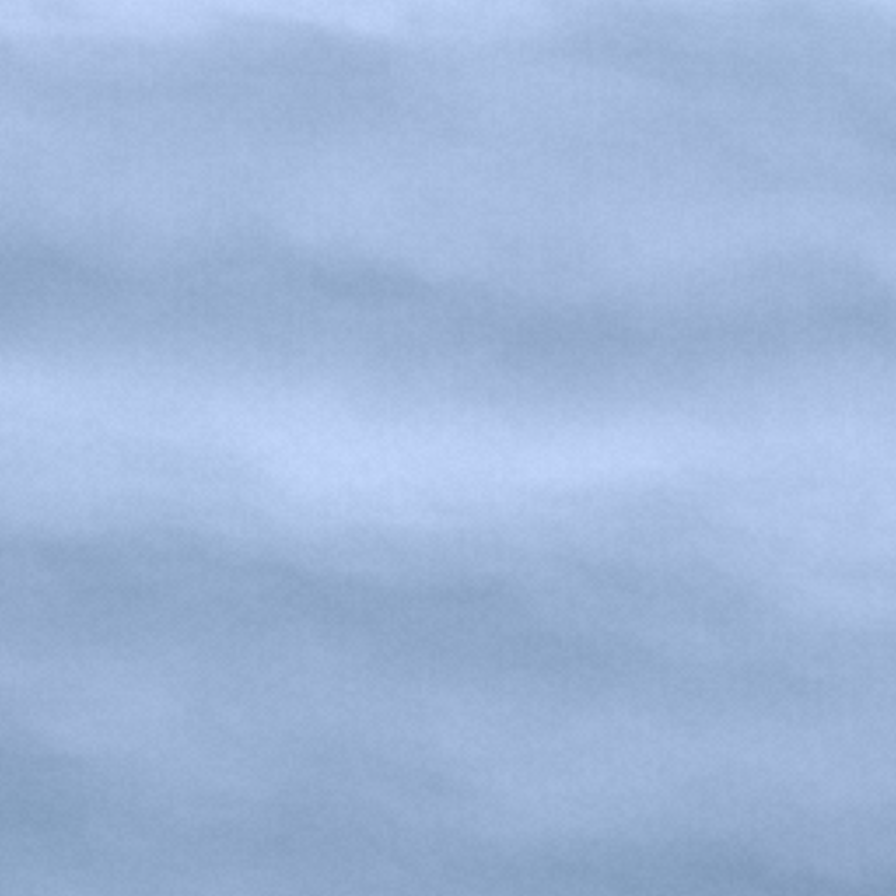
Write a three.js fragment shader that draws this texture.

```glsl
// Soft overcast sky: broad, hazy cloud layers that dip towards the right.
// Gaussian bands, fading in and out sideways, set the light and dark layers;
// warped stretched noise breaks them into wisps under a faint fine grain.

varying vec2 vUv;

const vec3 SHADOW_BLUE = vec3(0.525, 0.625, 0.750);
const vec3 MID_BLUE    = vec3(0.627, 0.717, 0.850);
const vec3 LIGHT_BLUE  = vec3(0.722, 0.805, 0.945);
const vec3 HUE_SHIFT   = vec3(0.016, -0.004, 0.008);

const vec2  WISP_SCALE   = vec2(4.0, 10.0);
const vec2  PATCH_SCALE  = vec2(2.2, 4.2);
const vec2  WARP_SCALE   = vec2(2.3, 3.0);
const vec2  FADE_SCALE   = vec2(2.8, 3.5);
const float WARP_AMOUNT  = 0.15;
const float LAYER_SLOPE  = 0.09;
const float WISP_AMOUNT  = 0.55;
const float PATCH_AMOUNT = 0.55;
const float FADE_AMOUNT  = 1.5;
const float CONTRAST     = 1.08;
const float BRIGHTNESS   = 0.46;
const float GRAIN_SCALE  = 256.0;
const float GRAIN_AMOUNT = 0.024;
const int   OCTAVES      = 6;

float hash(vec2 p) {
  return fract(sin(dot(p, vec2(127.1, 311.7))) * 43758.5453);
}

// Value noise with quintic easing, 0 to 1.
float valueNoise(vec2 p) {
  vec2 cell = floor(p);
  vec2 f = fract(p);
  vec2 ease = f * f * f * (f * (f * 6.0 - 15.0) + 10.0);
  float low  = mix(hash(cell), hash(cell + vec2(1.0, 0.0)), ease.x);
  float high = mix(hash(cell + vec2(0.0, 1.0)), hash(cell + vec2(1.0)), ease.x);
  return mix(low, high, ease.y);
}

// Layered noise centred on zero; each octave is turned a little.
float cloudNoise(vec2 p) {
  const mat2 TURN = mat2(0.94, 0.34, -0.34, 0.94);
  float sum = 0.0;
  float weight = 0.5;
  for (int i = 0; i < OCTAVES; i++) {
    sum += weight * (valueNoise(p) - 0.5);
    p = TURN * p * 2.03 + vec2(17.3, 9.1);
    weight *= 0.47;
  }
  return sum;
}

float band(float height, float centre, float width) {
  float d = (height - centre) / width;
  return exp(-d * d);
}

// Light and dark layers from the ground up; fade thins the dark ones.
float layerTone(float height, float fade) {
  float light = 0.12 * band(height, 0.18, 0.06)
              + 0.36 * band(height, 0.51, 0.095);
  float dark = 0.14 * band(height, 0.03, 0.06)
             + 0.28 * band(height, 0.29, 0.080)
             + 0.38 * band(height, 0.655, 0.060)
             + 0.15 * band(height, 0.86, 0.070);
  return mix(0.29, 0.59, smoothstep(0.05, 0.75, height)) + light - fade * dark;
}

void main() {
  // Bend the layers so that they dip and swell across the sky.
  float warp = cloudNoise(vUv * WARP_SCALE + vec2(3.7, 8.2));
  float height = vUv.y + LAYER_SLOPE * (vUv.x - 0.5) + WARP_AMOUNT * warp;
  float fade = 0.9 + FADE_AMOUNT * cloudNoise(vUv * FADE_SCALE + vec2(12.6, 5.3));

  // Long wisps and broad patches over the layers.
  vec2 drift = vec2(vUv.x + 0.25 * warp, height);
  float wisps = cloudNoise(drift * WISP_SCALE + vec2(5.4, 1.9));
  float patches = cloudNoise(drift * PATCH_SCALE + vec2(21.0, 13.0));
  float tone = layerTone(height + 0.06 * wisps, fade)
             + WISP_AMOUNT * wisps + PATCH_AMOUNT * patches;

  // Clear light at the top edge.
  tone += 0.40 * band(vUv.y + 0.10 * wisps, 1.02, 0.05);
  tone = clamp(0.5 + CONTRAST * (tone - BRIGHTNESS - 0.03), -0.12, 1.10);

  // Blue ramp with a slight drift between lavender and steel.
  vec3 colour = tone < 0.5
    ? mix(SHADOW_BLUE, MID_BLUE, tone * 2.0)
    : mix(MID_BLUE, LIGHT_BLUE, tone * 2.0 - 1.0);
  float hue = cloudNoise(vUv * vec2(3.0, 4.0) + vec2(40.0, 27.0));
  colour += HUE_SHIFT * hue;

  // Faint mottled grain.
  float grain = valueNoise(vUv * GRAIN_SCALE)
              + 0.6 * valueNoise(vUv * GRAIN_SCALE * 0.47 + 31.0) - 0.8;
  colour += GRAIN_AMOUNT * grain;

  gl_FragColor = vec4(colour, 1.0);
}
```
